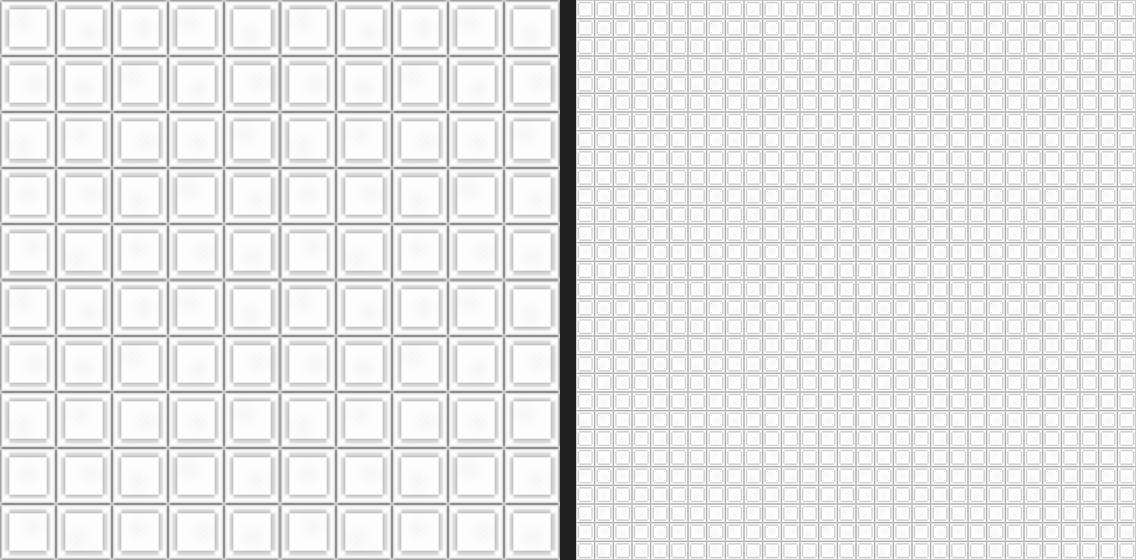
Left, the tile; right, the same tile 3 across and 3 down.
This pattern is drawn by a WebGL 1 fragment shader. Its source:

```glsl
precision highp float;

// A ten by ten grid of white bevelled tiles parted by soft grey grooves.
// Each tile holds an inset square framed by four shaded bands with open corners;
// band widths, grooves and faint smudges vary with a period of five tiles.

uniform vec2 u_resolution;

// Smooth per-tile variation from 0 to 1.
vec2 vary(vec2 n) {
  return 0.5 + 0.5 * sin(n * 2.4 + vec2(0.7, 2.1));
}

// Soft groove of the given half width, with a wider pale halo.
vec2 grooveShade(vec2 dist, vec2 halfWidth, vec2 depth) {
  vec2 core = exp(-pow(dist / halfWidth, vec2(4.0)));
  vec2 halo = exp(-pow(dist / 0.042, vec2(2.0)));
  return depth * core + 0.13 * halo;
}

// Band that starts crisply at the inset square and fades outward.
vec2 bandShade(vec2 offset, vec2 width, float blur) {
  vec2 inner = smoothstep(vec2(-blur), vec2(blur), offset);
  vec2 outer = 1.0 - smoothstep(width * 0.45, width, offset);
  return inner * outer * (0.14 + 0.15 * exp(-max(offset, 0.0) / 0.022));
}

void main() {
  vec2 p = gl_FragCoord.xy / u_resolution * 10.0;
  float pixel = 10.0 / min(u_resolution.x, u_resolution.y);
  vec2 tile = mod(floor(p) + 0.5, 5.0) - 0.5;
  vec2 q = fract(p) - 0.5;
  vec2 fromCentre = abs(q);
  vec2 fromGroove = 0.5 - fromCentre;

  // Every fifth groove is broader and paler; all fade at crossings.
  vec2 fifth = 1.0 - step(0.2, fract((floor(p + 0.5) + 0.5) / 5.0));
  vec2 halfWidth = max(mix(vec2(0.023), vec2(0.031), fifth), pixel * 0.6);
  vec2 groove = grooveShade(fromGroove, halfWidth, mix(vec2(0.32), vec2(0.24), fifth));
  groove *= mix(vec2(0.4), vec2(1.0), smoothstep(0.0, 0.065, fromGroove.yx));

  // Inset frame: each band fades towards the corners of the square.
  vec2 bandWidth = mix(vec2(0.085), vec2(0.12), vary(tile + 1.7 * step(0.0, q)));
  vec2 band = bandShade(fromCentre - 0.335, bandWidth, max(0.014, pixel * 0.75));
  band *= 1.0 - smoothstep(0.29, 0.375, fromCentre.yx);

  // Faint mottled smudge, off centre by a different amount in each tile.
  vec2 smudgeOffset = q - 0.24 * (vary(tile * 1.9 + tile.yx) - 0.5);
  vec2 ripple = cos(p * 6.2831853 * 9.6);
  float smudge = exp(-24.0 * dot(smudgeOffset, smudgeOffset));
  smudge *= 0.026 + 0.008 * ripple.x * ripple.y;

  float shade = max(groove.x, groove.y) + max(band.x, band.y) + smudge;
  gl_FragColor = vec4(vec3(0.995 - shade), 1.0);
}
```
